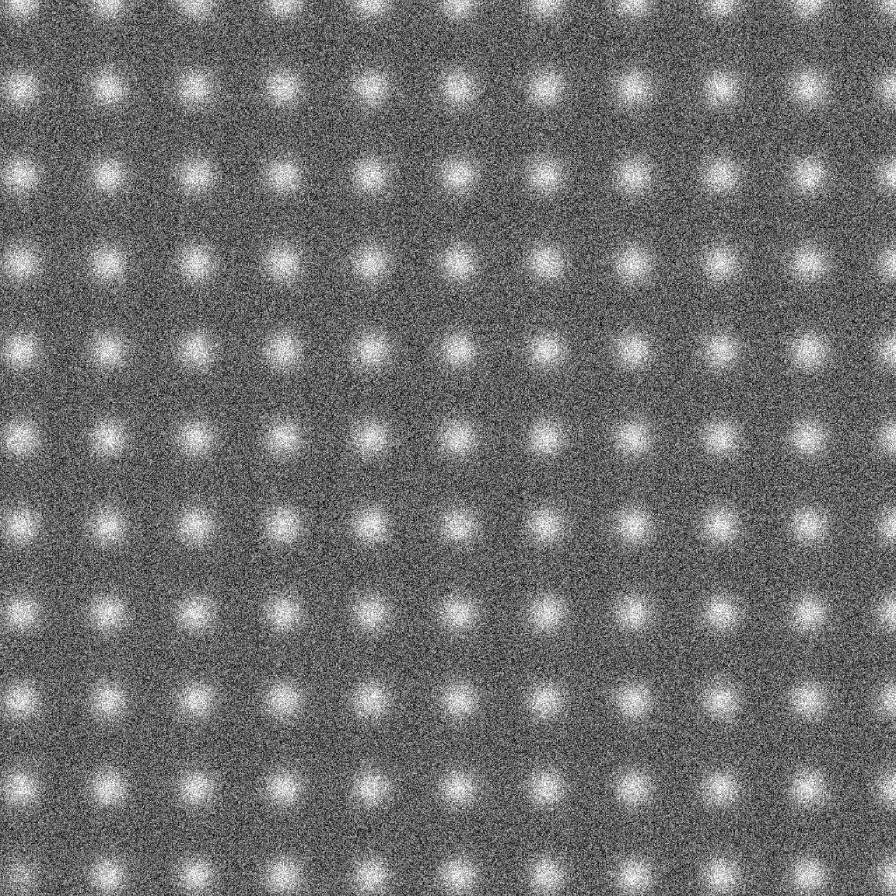
Reproduce this pattern procedurally as a Shadertoy shader.

```glsl
// Square lattice of soft white dots on dark grey under heavy, very fine grain.
// Each dot is a Gaussian falloff; the grain is hashed on a fixed 1152-step
// canvas grid, and 3x3 samples per pixel filter it at lower resolutions.

float hash(uvec2 p, uint seed) {
    uint h = p.x * 1597334677u ^ p.y * 3812015801u ^ seed * 2798796415u;
    h = (h ^ (h >> 16)) * 2146121005u;
    h = (h ^ (h >> 15)) * 2221713035u;
    h ^= h >> 16;
    return float(h >> 8) / 16777216.0;
}

// Triangular distribution in -1..1
float grain(vec2 uv) {
    uvec2 cell = uvec2(floor(uv * 1152.0));
    return hash(cell, 1u) + hash(cell, 2u) - 1.0;
}

float dotGlow(vec2 lattice) {
    vec2 cell = floor(lattice + 0.5);
    vec2 offset = lattice - cell;

    // The dot at the origin corner is fainter
    float strength = cell == vec2(0.0) ? 0.25 : 0.47;
    return strength * exp(-dot(offset, offset) / (2.0 * 0.137 * 0.137));
}

float shade(vec2 uv) {
    vec2 lattice = (uv - vec2(0.0236, 0.0226)) * 10.24;

    // Faint broad swell along the lattice rows and columns
    vec2 swell = cos(6.2831853 * lattice);
    float tone = 0.377 + 0.006 * (swell.x + swell.y);

    tone += dotGlow(lattice) + 0.5 * grain(uv);
    return clamp(tone, 0.0, 1.0);
}

void mainImage(out vec4 fragColor, in vec2 fragCoord) {
    // Average over the pixel footprint
    float tone = 0.0;
    for (int i = 0; i < 9; i++) {
        vec2 shift = (vec2(i % 3, i / 3) - 1.0) / 3.0;
        tone += shade((fragCoord + shift) / iResolution.y);
    }
    fragColor = vec4(vec3(tone / 9.0), 1.0);
}
```
